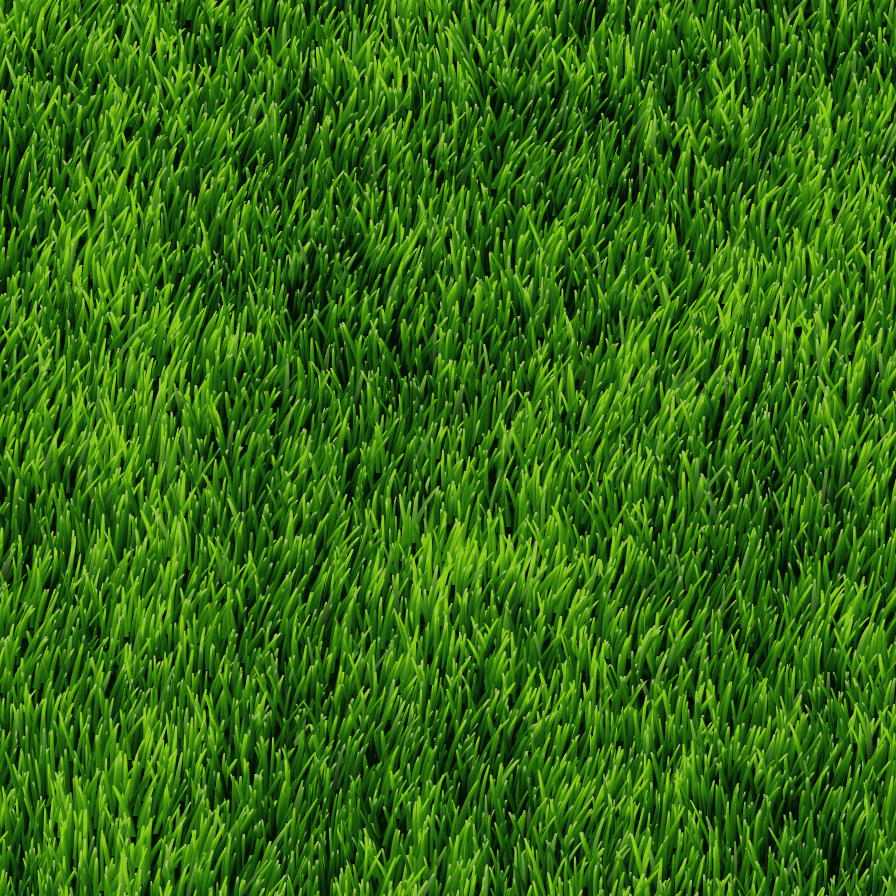
A Shadertoy shader for this texture:

```glsl
// Dense sunlit lawn: overlapping grass blades with pale tips and dark gaps.

const vec2 CELL = vec2(0.010, 0.011);   // spacing of blade roots
const int REACH_LEFT = 6;               // cells searched around a point
const int REACH_RIGHT = 5;
const int REACH_DOWN = 8;

const vec3 SOIL_BLACK = vec3(0.015, 0.06, 0.015);
const vec3 DEEP_GREEN = vec3(0.06, 0.24, 0.035);
const vec3 LEAF_GREEN = vec3(0.13, 0.40, 0.04);
const vec3 SUN_GREEN  = vec3(0.29, 0.58, 0.05);
const vec3 LIME       = vec3(0.54, 0.79, 0.09);
const vec3 PALE_TIP   = vec3(0.68, 0.77, 0.46);

vec4 hash4(vec2 p) {
    vec4 q = fract(p.xyxy * vec4(0.1031, 0.1030, 0.0973, 0.1099));
    q += dot(q, q.wzxy + 33.33);
    return fract((q.xxyz + q.yzzw) * q.zywx);
}

float gradientDot(vec2 corner, vec2 offset) {
    float angle = 6.2832 * hash4(corner + 71.0).x;
    return dot(vec2(cos(angle), sin(angle)), offset);
}

float gradientNoise(vec2 p) {
    vec2 i = floor(p), f = fract(p);
    vec2 u = f * f * f * (f * (f * 6.0 - 15.0) + 10.0);
    vec2 e = vec2(1.0, 0.0);
    float low = mix(gradientDot(i, f), gradientDot(i + e, f - e), u.x);
    float high = mix(gradientDot(i + e.yx, f - e.yx), gradientDot(i + 1.0, f - 1.0), u.x);
    return mix(low, high, u.y);
}

float rise(float from, float to, float x) {
    return clamp((x - from) / (to - from), 0.0, 1.0);
}

// Maps light from 0 to 1 onto the greens of the lawn.
vec3 grassColour(float light) {
    vec3 c = mix(SOIL_BLACK, DEEP_GREEN, rise(0.06, 0.235, light));
    c = mix(c, LEAF_GREEN, rise(0.235, 0.45, light));
    c = mix(c, SUN_GREEN, rise(0.45, 0.685, light));
    return mix(c, LIME, rise(0.685, 0.875, light));
}

// Colour and coverage of the blade rooted in one cell.
vec4 grassBlade(vec2 p, vec2 cell, float wind, float patchLight, float pixel) {
    vec4 shape = hash4(cell);
    vec2 root = (cell + shape.xy) * CELL;
    float len = mix(0.034, 0.075, shape.z);
    float h = (p.y - root.y) / len;
    if (h < 0.0 || h > 1.0) return vec4(0.0);

    vec4 look = hash4(cell + 137.0);
    float s = 2.0 * shape.w - 1.0;
    float lean = clamp(0.13 + wind + s * (0.15 + 0.36 * s * s), -0.5, 0.62);
    float bend = len * lean * h * (0.65 + 0.35 * h);
    float across = (p.x - root.x - bend) * inversesqrt(1.0 + lean * lean);
    float halfWidth = mix(0.0018, 0.0032, look.x) * (1.0 - 0.65 * h * h * h * h);
    float cover = clamp(0.5 + (halfWidth - abs(across)) / pixel, 0.0, 1.0);
    cover *= rise(0.0, pixel, (1.0 - h) * len);

    // Deep parts lie in shade; one side of the fold catches more sun.
    float side = clamp(across / halfWidth, -1.0, 1.0);
    float light = 0.72 * exp(-2.0 * (1.0 - h)) + 0.46 * look.y - 0.08;
    light += patchLight - 0.09 * side - 0.07 * side * side;
    float tip = smoothstep(0.86, 0.97, h) * smoothstep(0.45, 0.65, look.z);
    float dryness = 0.45 * step(0.95, look.w) * h;
    vec3 colour = mix(grassColour(light), PALE_TIP, max(0.85 * tip, dryness));
    return vec4(colour, cover);
}

// Paints rows from far to near so that nearer blades overlap.
vec3 lawn(vec2 p, float pixel) {
    float broad = gradientNoise(p * 4.0 + 3.0);
    float clump = gradientNoise(p * vec2(19.0, 14.0) + 40.0);
    float wind = 0.30 * gradientNoise(p * 7.0 + 90.0);
    float patchLight = 0.22 * broad + 0.24 * clump + 0.02;

    vec3 colour = grassColour(0.07 + 0.25 * gradientNoise(p * 110.0));
    vec2 home = floor(p / CELL);
    for (int row = 0; row < REACH_DOWN; row++) {
        for (int col = -REACH_LEFT; col < REACH_RIGHT; col++) {
            vec2 cell = home + vec2(float(col), -float(row));
            vec4 blade = grassBlade(p, cell, wind, patchLight, pixel);
            colour = mix(colour, blade.rgb, blade.a);
        }
    }
    return colour;
}

void mainImage(out vec4 fragColor, in vec2 fragCoord) {
    vec2 uv = fragCoord / iResolution.y;
    // Mild perspective: blades shorten toward the far edge.
    vec2 ground = vec2(uv.x, uv.y * (1.0 + 0.12 * uv.y)) + 2.0;
    fragColor = vec4(lawn(ground, 1.0 / iResolution.y), 1.0);
}
```
